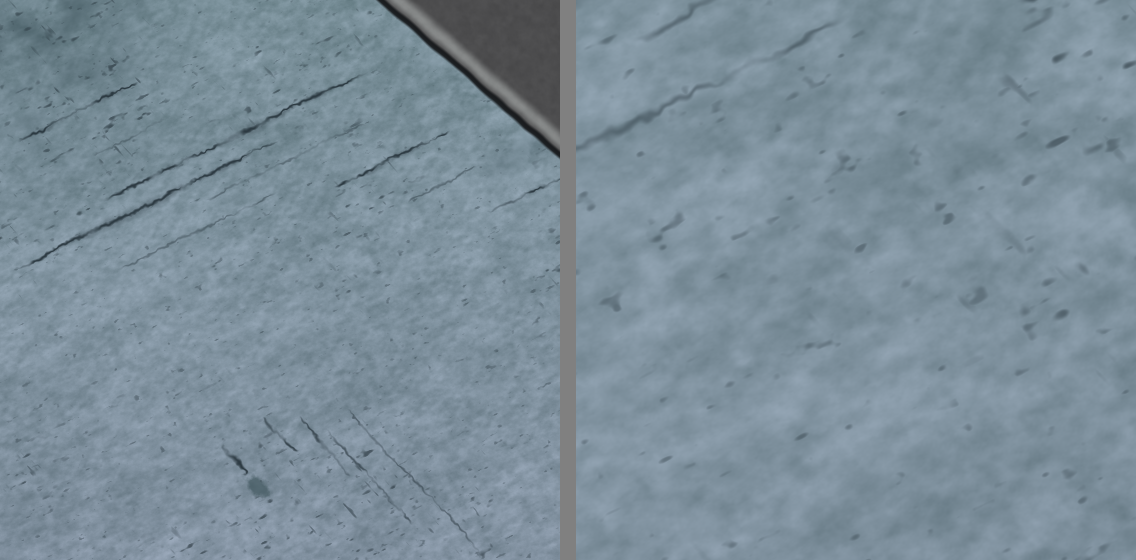
Left, the full canvas; right, a detail of the centre.
Write a WebGL 1 fragment shader that draws this texture.

```glsl
precision highp float;
uniform vec2 u_resolution;

const vec3 PALE = vec3(0.525, 0.595, 0.645);
const vec3 SLATE = vec3(0.435, 0.51, 0.55);
const vec3 TEAL = vec3(0.27, 0.355, 0.385);
const vec3 CRACK = vec3(0.14, 0.19, 0.22);
const vec3 FLOOR_GRAY = vec3(0.30, 0.30, 0.305);
const vec3 RIM_GRAY = vec3(0.52, 0.53, 0.53);
const vec2 GRAIN_DIR = vec2(0.899, 0.438);
const vec2 CROSS_DIR = vec2(0.68, -0.733);

float hash(vec2 p) {
  return fract(sin(dot(p, vec2(127.1, 311.7))) * 43758.545);
}

float noise(vec2 p) {
  vec2 i = floor(p), f = fract(p);
  f = f * f * (3.0 - 2.0 * f);
  return mix(mix(hash(i), hash(i + vec2(1.0, 0.0)), f.x),
             mix(hash(i + vec2(0.0, 1.0)), hash(i + 1.0), f.x), f.y);
}

float fbm(vec2 p) {
  float sum = 0.0, amp = 0.533;
  for (int i = 0; i < 4; i++) {
    sum += amp * noise(p);
    p = mat2(0.8, 0.6, -0.6, 0.8) * p * 2.03 + 7.3;
    amp *= 0.5;
  }
  return sum;
}

// Coordinates along and across a direction
vec2 align(vec2 p, vec2 dir) {
  return vec2(dot(p, dir), dot(p, vec2(-dir.y, dir.x)));
}

// Ragged, tapering line that fades in and out
float crack(vec2 p, vec2 centre, vec2 dir, float halfLength, float width, float seed) {
  vec2 q = align(p - centre, dir);
  q.y += 0.006 * (noise(vec2(q.x * 14.0, seed)) - 0.5);
  q.y += 0.004 * (noise(vec2(q.x * 70.0, seed + 4.0)) - 0.5);
  q.y += 0.004 * (noise(p * 170.0) - 0.5);
  float taper = max(1.0 - pow(q.x / halfLength, 2.0), 0.0);
  float w = width * taper * (0.1 + 1.3 * noise(vec2(q.x * 18.0, seed + 9.0)));
  float line = 1.0 - smoothstep(0.0, w + 0.0028, abs(q.y));
  float broken = smoothstep(0.15, 0.7, noise(vec2(q.x * 38.0, seed + 2.0)));
  return line * smoothstep(0.0, 0.25, taper) * mix(0.35, 1.0, broken);
}

// Soft irregular pits where stretched noise peaks
float pits(vec2 p, vec2 dir, vec2 scale, float threshold) {
  vec2 q = align(p, dir) * scale;
  float peak = 0.7 * noise(q) + 0.3 * noise(q * 2.3 + 19.0);
  return smoothstep(threshold, threshold + 0.17, peak);
}

vec3 slateSurface(vec2 p) {
  vec2 q = align(p, GRAIN_DIR);
  float clouds = fbm(q * vec2(4.0, 9.0));
  float mottle = fbm(q * vec2(20.0, 38.0) + 9.0);
  float grain = fbm(q * vec2(80.0, 115.0) + 17.0);
  float tone = 0.69 + 0.9 * (clouds - 0.5) + 1.1 * (mottle - 0.5) + 1.6 * (grain - 0.5);
  vec3 color = mix(SLATE, PALE, tone);
  color += mix(vec3(0.006, -0.004, 0.008), vec3(-0.012, 0.004, -0.004), p.y);

  // Teal weathering in the upper left and near the right side
  float corner = 1.0 - smoothstep(0.0, 0.42, length(p - vec2(0.02, 1.0)));
  vec2 sideOffset = q - align(vec2(0.94, 0.73), GRAIN_DIR);
  float side = 1.0 - smoothstep(0.0, 0.14, length(sideOffset * vec2(1.0, 3.5)));
  float blotch = smoothstep(0.3, 0.75, 0.5 * fbm(p * 16.0 + 5.0) + 0.5 * mottle);
  color = mix(color, TEAL, corner * (0.15 + 0.75 * blotch) + side * 0.4 * (0.4 + blotch));
  float drip = length(align(p - vec2(0.46, 0.135), CROSS_DIR) * vec2(0.8, 1.2));
  drip += 0.025 * (fbm(p * 60.0) - 0.5);
  return mix(color, TEAL, 0.75 * (1.0 - smoothstep(0.012, 0.024, drip)));
}

float damage(vec2 p) {
  float dark = 0.0;
  // Long scratches along the grain, each with a faint smear and echo
  for (int i = 0; i < 5; i++) {
    float n = float(i);
    float swell = sin(2.1 * n - 0.5);
    vec2 centre = vec2(fract(0.14 + 0.28 * n), 0.80 - 0.042 * n);
    float halfLength = 0.17 + 0.1 * swell;
    float width = 0.0042 + 0.0012 * swell - 0.0005 * n;
    vec2 echo = centre + vec2(0.09, -0.045);
    float smear = crack(p, centre + vec2(0.01, 0.004), GRAIN_DIR, halfLength * 0.8, width * 3.0, n * 13.0);
    dark = max(dark, 0.9 * crack(p, centre, GRAIN_DIR, halfLength, width, n * 13.0));
    dark = max(dark, 0.3 * smear);
    dark = max(dark, 0.4 * crack(p, echo, GRAIN_DIR, halfLength * 0.6, 0.001, n + 50.0));
  }
  // Cross cracks, growing longer and fainter to the right
  for (int i = 0; i < 5; i++) {
    float n = float(i);
    vec2 centre = vec2(0.42 + 0.08 * n, 0.18 + 0.045 * sin(1.3 * n));
    float halfLength = 0.036 + 0.009 * n * n;
    dark = max(dark, (0.9 - 0.1 * n) * crack(p, centre, CROSS_DIR, halfLength, 0.007 - 0.0014 * n, n + 80.0));
  }
  // Scattered pits, denser in patches
  float patches = smoothstep(0.42, 0.68, fbm(p * 6.0 + 40.0));
  dark = max(dark, 0.6 * patches * pits(p, GRAIN_DIR, vec2(48.0, 95.0), 0.74));
  dark = max(dark, 0.35 * pits(p, GRAIN_DIR, vec2(75.0, 130.0), 0.77));
  return max(dark, 0.5 * patches * pits(p, CROSS_DIR, vec2(35.0, 110.0), 0.79));
}

void main() {
  vec2 p = gl_FragCoord.xy / u_resolution;
  vec3 color = mix(slateSurface(p), CRACK, damage(p));

  // Slab edge: pale worn margin, dark gap, bright rim, gray ground
  float edge = dot(p - vec2(0.677, 1.0), vec2(0.655, 0.756));
  edge += 0.004 * (noise(p * 30.0) - 0.5);
  float worn = smoothstep(-0.12, 0.0, edge) * smoothstep(0.45, 0.7, fbm(p * 28.0));
  color = mix(color, PALE * 1.1, 0.45 * worn);
  float rim = smoothstep(0.004, 0.02, edge) * (1.0 - smoothstep(0.022, 0.042, edge));
  vec3 ground = mix(FLOOR_GRAY, RIM_GRAY, rim) + 0.05 * (fbm(p * 90.0) - 0.5);
  color = mix(color, ground, smoothstep(-0.002, 0.003, edge));
  float gap = 1.0 - smoothstep(0.002, 0.008, abs(edge - 0.002));
  color = mix(color, vec3(0.08, 0.09, 0.10), 0.9 * gap);

  gl_FragColor = vec4(color, 1.0);
}
```
